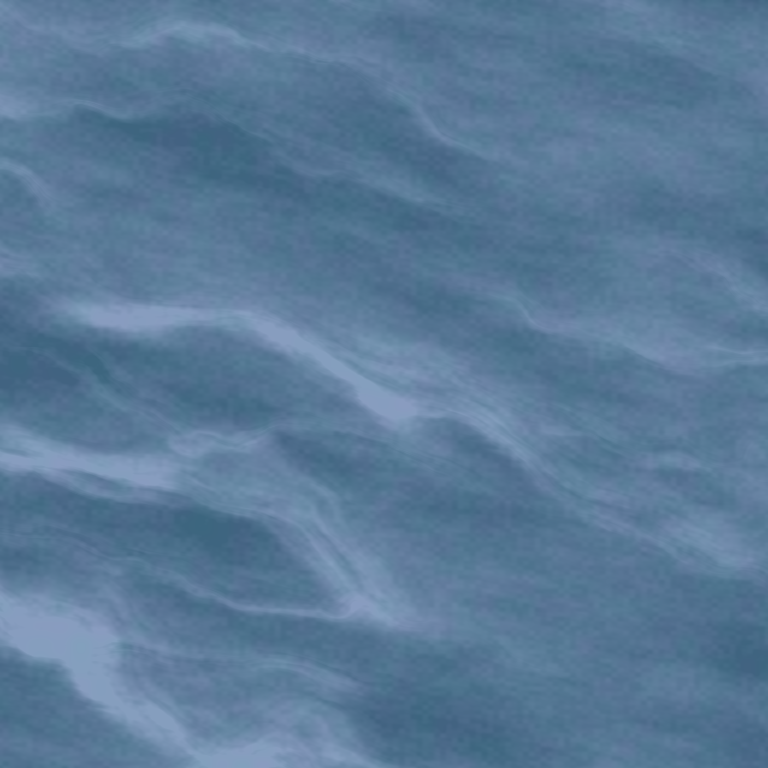
Give the GLSL for this texture, as a WebGL 1 fragment shader.

```glsl
precision highp float;
// Soft blue water surface with pale, slanting wind-blown crests.

uniform vec2 u_resolution;

const vec3 DEEP_BLUE = vec3(0.250, 0.392, 0.503);
const vec3 PALE_CREST = vec3(0.510, 0.608, 0.735);
const vec3 TINT_AXIS = vec3(0.028, -0.016, 0.012);

const float WAVE_SLANT = 0.25;            // radians, falling to the right
const float STREAK_SLANT = 0.19;
const vec2 SWELL_SCALE = vec2(2.2, 5.6);  // noise cells per canvas
const vec2 CHOP_SCALE = vec2(5.5, 18.0);
const vec2 STREAK_SCALE = vec2(13.0, 46.0);
const vec2 STRAND_SCALE = vec2(6.0, 5.5); // along the canvas, across one row
const vec2 GRAIN_SCALE = vec2(130.0, 165.0);
const float TINT_SCALE = 38.0;
const float CREST_ROWS = 4.2;             // crest lines per canvas
const float RIPPLE_ROWS = 8.7;
const float CREST_MEANDER = 1.5;

const float BASE_TONE = 0.245;
const float SWELL_GAIN = 0.66;
const float CHOP_GAIN = 0.42;
const float STREAK_GAIN = 0.28;
const float CREST_GAIN = 0.66;
const float RIPPLE_GAIN = 0.30;
const float GRAIN_GAIN = 0.14;

float hash(vec2 cell) {
  vec3 h = fract(vec3(cell.xyx) * 0.1031);
  h += dot(h, h.yzx + 33.33);
  return fract((h.x + h.y) * h.z);
}

float noise(vec2 p) {
  vec2 cell = floor(p);
  vec2 f = p - cell;
  vec2 w = f * f * f * (f * (f * 6.0 - 15.0) + 10.0);
  float low = mix(hash(cell), hash(cell + vec2(1.0, 0.0)), w.x);
  float high = mix(hash(cell + vec2(0.0, 1.0)), hash(cell + 1.0), w.x);
  return mix(low, high, w.y);
}

// Four octaves, each sheared a little to hide the lattice.
float fbm(vec2 p) {
  float sum = 0.0;
  float weight = 0.533;
  for (int i = 0; i < 4; i++) {
    sum += weight * noise(p);
    p = vec2(p.x + 0.18 * p.y, p.y - 0.12 * p.x) * 2.03 + vec2(17.3, 9.1);
    weight *= 0.5;
  }
  return sum;
}

vec2 slanted(vec2 p, float angle) {
  float c = cos(angle);
  float s = sin(angle);
  return vec2(c * p.x - s * p.y, s * p.x + c * p.y);
}

// Meandering rows of crests: firm lower edge, soft upper fade, and
// parallel strands that follow the bend of the row.
float crest(vec2 p, float rows, vec2 seed) {
  float meander = CREST_MEANDER * fbm(p * rows * vec2(0.42, 0.5) + seed);
  float phase = p.y * rows + meander;
  float height = fract(phase);
  float profile = smoothstep(0.0, 0.20, height)
    * (1.0 - smoothstep(0.14, 0.72, height));
  float strands = fbm(vec2(p.x, phase) * STRAND_SCALE + seed.yx);
  float patches = noise(p * rows * vec2(0.42, 1.0) + seed.yx);
  return profile * smoothstep(0.25, 0.72, patches)
    * clamp(0.9 + 3.2 * (strands - 0.5), 0.15, 1.8);
}

void main() {
  vec2 uv = gl_FragCoord.xy / u_resolution;
  vec2 wave = slanted(uv, WAVE_SLANT);
  vec2 wind = slanted(uv, STREAK_SLANT);

  // Let the wind direction wander slightly.
  wind.y += 0.05 * (noise(uv * 3.3 + 41.0) - 0.5);

  // Broad swell, short chop and fine streaks.
  float swell = fbm(wave * SWELL_SCALE + vec2(5.7, 31.2)) - 0.5;
  float chop = fbm(wind * CHOP_SCALE + vec2(29.0, 47.0)) - 0.5;
  float streak = fbm(wind * STREAK_SCALE + vec2(63.0, 12.0)) - 0.5;

  // Crests and smaller ripples, frayed by the wind.
  vec2 frayed = wave + vec2(0.0, 0.02 * chop + 0.012 * streak);
  float crests = crest(frayed, CREST_ROWS, vec2(23.4, 57.8));
  float ripples = crest(frayed, RIPPLE_ROWS, vec2(81.6, 14.9));

  float grain = noise(uv * GRAIN_SCALE) - 0.5;
  float tone = BASE_TONE + SWELL_GAIN * swell + CHOP_GAIN * chop
    + STREAK_GAIN * streak + CREST_GAIN * crests + RIPPLE_GAIN * ripples
    + GRAIN_GAIN * grain;

  // Faint teal and violet blotches.
  float tint = noise(uv * TINT_SCALE + 91.0) - 0.5;
  vec3 color = mix(DEEP_BLUE, PALE_CREST, clamp(tone, 0.0, 1.05));
  gl_FragColor = vec4(color + TINT_AXIS * tint, 1.0);
}
```
